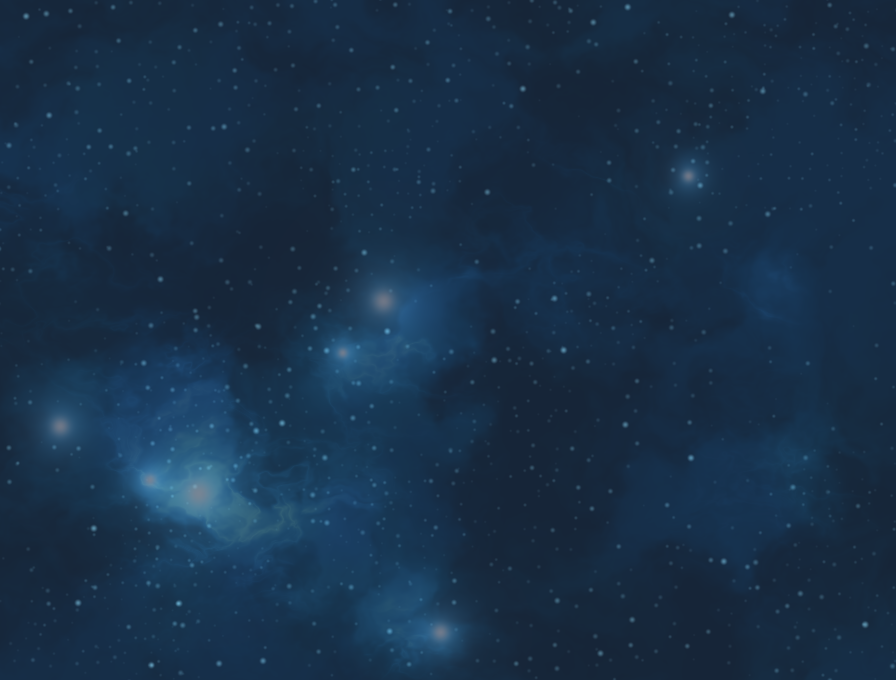
A Shadertoy shader for this texture:

```glsl
// A dim blue nebula with wispy clouds, scattered small stars and a few glowing suns.

float hash(vec2 p) {
    vec3 q = fract(vec3(p.xyx) * 0.1031);
    q += dot(q, q.yzx + 33.33);
    return fract((q.x + q.y) * q.z);
}

float noise(vec2 p) {
    vec2 i = floor(p), f = fract(p);
    f = f * f * (3.0 - 2.0 * f);
    return mix(mix(hash(i), hash(i + vec2(1, 0)), f.x),
               mix(hash(i + vec2(0, 1)), hash(i + vec2(1, 1)), f.x), f.y);
}

float fbm(vec2 p) {
    float sum = 0.0, amp = 0.5;
    for (int i = 0; i < 5; i++) {
        sum += amp * noise(p);
        p = mat2(1.6, 1.2, -1.2, 1.6) * p + 7.3;
        amp *= 0.52;
    }
    return sum;
}

// Thin bright filaments along the mid level of warped noise
float wisps(vec2 p) {
    vec2 warp = vec2(fbm(p + 3.1), fbm(p + 17.7)) - 0.5;
    float ridge = 1.0 - 5.0 * abs(fbm(p + 2.0 * warp) - 0.5);
    return pow(max(ridge, 0.0), 3.0);
}

// Cloud patches: centre, radius, strength
float patches(vec2 p) {
    vec4 cloud[9] = vec4[9](
        vec4(0.29, 0.26, 0.14, 0.80), vec4(0.61, 0.12, 0.075, 0.95),
        vec4(0.82, 0.65, 0.13, 0.36), vec4(0.58, 0.51, 0.12, 0.50),
        vec4(1.10, 0.57, 0.07, 0.34), vec4(0.20, 0.50, 0.13, 0.34),
        vec4(1.14, 0.30, 0.13, 0.26), vec4(0.48, 0.25, 0.10, 0.40),
        vec4(0.03, 0.66, 0.14, 0.28));
    float sum = 0.0;
    for (int i = 0; i < 9; i++) {
        vec2 d = (p - cloud[i].xy) / cloud[i].z;
        sum += cloud[i].w * exp(-dot(d, d));
    }
    return sum;
}

// One star per grid cell at most, denser where the noise is high
float starLayer(vec2 p, float cells, float radius, float share) {
    vec2 id = floor(p * cells);
    vec2 centre = 0.2 + 0.6 * vec2(hash(id + 11.0), hash(id + 47.0));
    float cluster = smoothstep(0.3, 0.75, noise(id / cells * 6.0 + 9.0));
    float present = step(hash(id + 83.0), share * (0.25 + 1.5 * cluster));
    float power = hash(id + 131.0);
    float d = length(fract(p * cells) - centre) / cells;
    float size = radius * (0.65 + 0.35 * power);
    return present * (0.25 + 0.75 * power * power) * smoothstep(size, 0.0, d);
}

void mainImage(out vec4 fragColor, in vec2 fragCoord) {
    vec2 p = fragCoord / iResolution.y;
    p.x *= 1.3196 * iResolution.y / iResolution.x;

    // Cloud brightness
    vec2 warp = vec2(fbm(p * 7.0 + 5.0), fbm(p * 7.0 + 29.0)) - 0.5;
    float fog = smoothstep(0.3, 0.72, fbm(p * 5.0 + 1.2 * warp + 2.0));
    float region = patches(p + 0.16 * warp);
    float wisp = wisps(p * vec2(7.0, 10.0) + 4.0);
    float light = 0.25 * fog + region * (0.38 + 0.45 * fog + 0.45 * wisp);

    // Cloud colours from dark to bright
    vec3 col = mix(vec3(0.088, 0.143, 0.215), vec3(0.088, 0.205, 0.325), smoothstep(-0.05, 0.48, light));
    col = mix(col, vec3(0.11, 0.27, 0.43), smoothstep(0.36, 0.75, light));
    col = mix(col, vec3(0.19, 0.35, 0.47), smoothstep(0.65, 1.1, light));
    float teal = smoothstep(0.45, 0.65, fbm(p * 4.0 + 41.0));
    col += teal * light * vec3(0.0, 0.015, -0.02);

    // Small stars
    float stars = starLayer(p, 20.0, 0.0068, 0.30)
                + 0.6 * starLayer(p + 3.7, 34.0, 0.0055, 0.30)
                + 0.35 * starLayer(p + 8.1, 52.0, 0.0038, 0.30);
    col += stars * vec3(0.26, 0.39, 0.41);

    // Glowing suns: centre, core radius
    vec3 sun[7] = vec3[7](
        vec3(0.565, 0.557, 0.017), vec3(0.505, 0.481, 0.008),
        vec3(0.089, 0.373, 0.014), vec3(0.293, 0.274, 0.022),
        vec3(0.221, 0.294, 0.010), vec3(0.649, 0.070, 0.013),
        vec3(1.014, 0.741, 0.009));
    for (int i = 0; i < 7; i++) {
        float d = length(p - sun[i].xy) / sun[i].z;
        col += exp(-0.6 * d) * vec3(0.12, 0.17, 0.19);
        col += exp(-0.1 * d * d) * vec3(0.02, 0.06, 0.09);
        col = mix(col, vec3(0.52, 0.49, 0.52), 0.7 * exp(-d * d * 1.3));
    }

    fragColor = vec4(col, 1.0);
}
```
